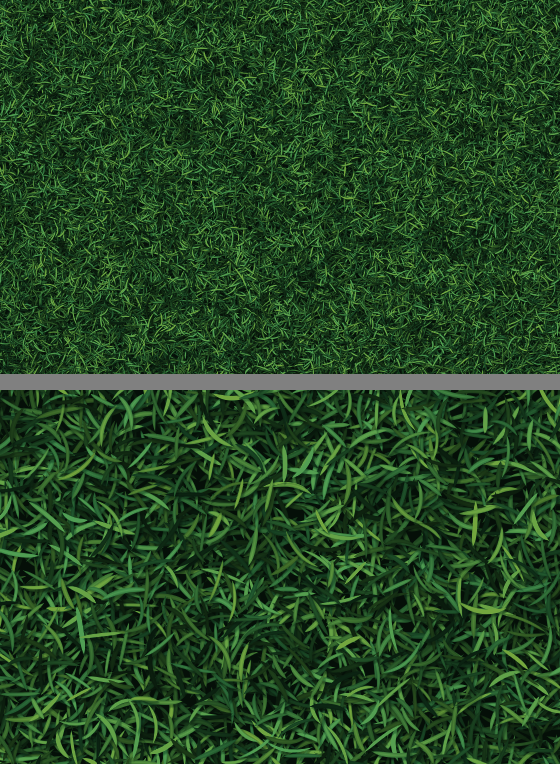
Top, the full canvas; bottom, a detail of the centre.
A Shadertoy shader for this texture:

```glsl
// Dense turf seen from above: short curved blades lie in all directions.
// Layers of jittered cells are painted from the dark thatch upwards, each
// blade casting a soft shadow; gradient noise adds broad, uneven clumps.

const float LAYERS = 14.0;

vec3 hash3(vec3 p) {
    p = fract(p * vec3(0.1031, 0.1030, 0.0973));
    p += dot(p, p.yxz + 33.33);
    return fract((p.xxy + p.yxx) * p.zyx);
}

vec2 gradientAt(vec2 corner) {
    float angle = 6.2832 * hash3(vec3(corner + 40.0, 91.0)).x;
    return vec2(cos(angle), sin(angle));
}

float gradientNoise(vec2 p) {
    vec2 i = floor(p), f = p - i;
    vec2 u = f * f * f * (f * (f * 6.0 - 15.0) + 10.0);
    float a = dot(gradientAt(i), f);
    float b = dot(gradientAt(i + vec2(1, 0)), f - vec2(1, 0));
    float c = dot(gradientAt(i + vec2(0, 1)), f - vec2(0, 1));
    float d = dot(gradientAt(i + vec2(1, 1)), f - vec2(1, 1));
    return mix(mix(a, b, u.x), mix(c, d, u.x), u.y);
}

// Signed depth inside a bent, tapered blade: positive within its outline.
float bladeDepth(vec2 p, float halfLength, float halfWidth, float bend) {
    float t = p.x / halfLength;
    float across = p.y - bend * halfLength * (t * t - 0.4);
    return halfWidth * (1.0 - t * t * t * t) - abs(across);
}

// Paints one layer over ink, which holds tone (x) and warmth (y).
vec2 paintLayer(vec2 ink, vec2 p, float layer, float pixel) {
    float cellSize = 0.026;
    float height = layer / (LAYERS - 1.0);
    vec2 grid = p / cellSize + layer * vec2(0.37, 0.61) + 30.0;
    vec2 home = floor(grid);

    for (int y = -1; y <= 1; y++)
    for (int x = -1; x <= 1; x++) {
        vec2 cell = home + vec2(x, y);
        vec3 place = hash3(vec3(cell, layer * 7.0 + 3.0));
        vec3 form = hash3(vec3(cell.yx + 17.0, layer * 5.0 + 11.0));
        vec3 dye = hash3(vec3(cell + 53.0, layer * 3.0 + 29.0));

        // Blade space: x runs along the blade
        float angle = 6.2832 * place.z;
        vec2 along = vec2(cos(angle), sin(angle));
        mat2 toBlade = mat2(along.x, -along.y, along.y, along.x);
        vec2 offset = (grid - cell - place.xy) * cellSize;
        vec2 q = toBlade * offset;
        vec2 shadowQ = toBlade * (offset + vec2(-0.0012, 0.0018));

        float halfLength = cellSize * mix(0.45, 0.85, form.x);
        float halfWidth = mix(0.0013, 0.0022, form.y);
        float bend = (form.z - 0.5) * 0.6;

        // Shadow on the blades below
        float shade = bladeDepth(shadowQ, halfLength, halfWidth + 0.001, bend);
        ink.x *= 1.0 - 0.36 * smoothstep(-0.0015, 0.0015, shade);

        // Blade body, a little brighter along its ridge
        float depth = bladeDepth(q, halfLength, halfWidth, bend);
        float cover = clamp(depth / pixel + 0.5, 0.0, 1.0);
        float ridge = 0.85 + 0.25 * clamp(depth / halfWidth, 0.0, 1.0);
        float tone = mix(0.1, 1.35, dye.x) * mix(0.5, 1.0, height) * ridge;
        ink = mix(ink, vec2(tone, dye.y - 0.5), cover);
    }
    return ink;
}

// Near-black green through leaf green to a yellowish tip green.
vec3 grassColor(float tone, float warmth) {
    vec3 color = vec3(0.02, 0.06, 0.03)
               + tone * vec3(0.18, 0.50, 0.22)
               + tone * tone * vec3(0.12, 0.0, 0.0);
    return color + tone * warmth * vec3(0.13, 0.03, -0.08);
}

void mainImage(out vec4 fragColor, in vec2 fragCoord) {
    vec2 p = fragCoord / iResolution.y;
    float pixel = 1.0 / iResolution.y;

    vec2 ink = vec2(0.0);
    for (float layer = 0.0; layer < LAYERS; layer++)
        ink = paintLayer(ink, p, layer, pixel);

    // Uneven clumps in the pile
    float clumps = gradientNoise(p * 13.0) + 0.6 * gradientNoise(p * 29.0 + 5.0);
    float tone = clamp(ink.x * (1.0 + 0.35 * clumps), 0.0, 1.15);

    fragColor = vec4(grassColor(tone, ink.y), 1.0);
}
```
